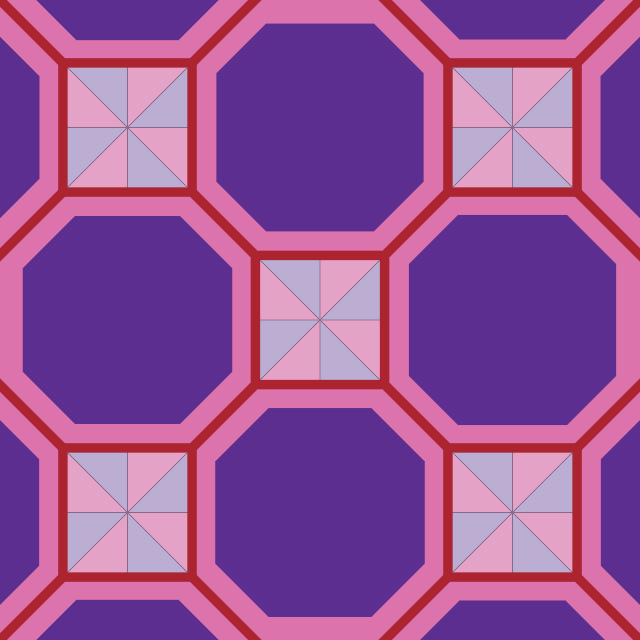
Reproduce this pattern procedurally as a WebGL 1 fragment shader.

```glsl
precision highp float;
// Truncated-square tiling: pinwheel squares framed in red, joined by diagonal
// red bars, with purple octagons on pink between them. The layout is folded
// about the canvas centre, so opposite edges always meet without a seam.

uniform vec2 u_resolution;

#define SPACING 0.3008        // centre square to corner square, per axis
#define FRAME_HALF 0.1009     // square centre to middle of its frame
#define BAR_HALF 0.0074       // half width of the red bars
#define OCTAGON_HALF 0.1628   // octagon centre to a flat side
#define OCTAGON_CUT 0.2470    // limit of |x| + |y| at the cut corners
#define WOBBLE 0.0035         // uneven size of the octagons
#define SEAM_HALF 0.0005      // half width of the pinwheel hairlines
#define PURPLE vec3(0.36, 0.18, 0.56)
#define PINK vec3(0.865, 0.45, 0.68)
#define RED vec3(0.67, 0.14, 0.19)
#define PALE_PINK vec3(0.894, 0.635, 0.78)
#define LAVENDER vec3(0.737, 0.682, 0.827)

float hash(vec2 p) {
  return fract(sin(dot(p, vec2(127.1, 311.7))) * 43758.5453);
}

// Coverage of the region where distance d is negative
float fill(float d, float pixel) {
  return clamp(0.5 - d / pixel, 0.0, 1.0);
}

// Signed distance to the octagon nearest to p
float octagonDistance(vec2 p) {
  vec2 q = abs(p);
  vec2 cell = q.x + q.y > 2.0 * SPACING - abs(q.x - q.y) * 0.0
    ? vec2(2.0, 1.0) : vec2(1.0, 0.0);
  if (q.y > q.x) cell = cell.yx;
  // Cells cut by the canvas edge share one id on both sides
  vec2 id = mix(sign(p) * cell, cell, step(1.5, cell));
  vec2 grow = vec2(hash(id), hash(id + 7.3)) - 0.5;
  float cutShift = (hash(id + 3.1) - 0.5) * 2.0;
  vec2 d = abs(q - cell * SPACING);
  vec2 side = d - OCTAGON_HALF - WOBBLE * grow;
  float cut = (d.x + d.y - OCTAGON_CUT - WOBBLE * cutShift) * 0.7071;
  return max(max(side.x, side.y), cut);
}

// Distance to the square frame and the diagonal bars leaving its corners
float barDistance(vec2 local) {
  vec2 m = abs(local);
  float edge = max(m.x, m.y) - FRAME_HALF;
  float diagonal = abs(m.x - m.y) * 0.7071;
  return edge > 0.0 ? min(edge, diagonal) : -edge;
}

// Eight alternating triangles with dark hairlines between them
vec3 pinwheel(vec2 local, float pixel) {
  vec2 m = abs(local);
  float seam = min(min(m.x, m.y), abs(m.x - m.y) * 0.7071);
  float side = sign(local.x * local.y * (m.x - m.y));
  vec3 color = mix(PALE_PINK, LAVENDER, fill(-seam * side, pixel));
  float reach = 0.5 * pixel + SEAM_HALF;
  float ink = clamp((reach - seam) / pixel, 0.0, 1.0)
    * min(1.0, 2.0 * SEAM_HALF / pixel);
  return mix(color, PURPLE * 0.36, 0.8 * ink);
}

void main() {
  vec2 p = gl_FragCoord.xy / u_resolution - 0.5;
  float pixel = 1.0 / min(u_resolution.x, u_resolution.y);

  // Position relative to the nearest square: the centre or a corner one
  vec2 q = abs(p);
  vec2 local = p - sign(p) * SPACING * step(SPACING, q.x + q.y);

  vec3 color = mix(PINK, PURPLE, fill(octagonDistance(p), pixel));
  float inSquare = step(max(abs(local.x), abs(local.y)), FRAME_HALF);
  color = mix(color, pinwheel(local, pixel), inSquare);
  color = mix(color, RED, fill(barDistance(local) - BAR_HALF, pixel));
  gl_FragColor = vec4(color, 1.0);
}
```
